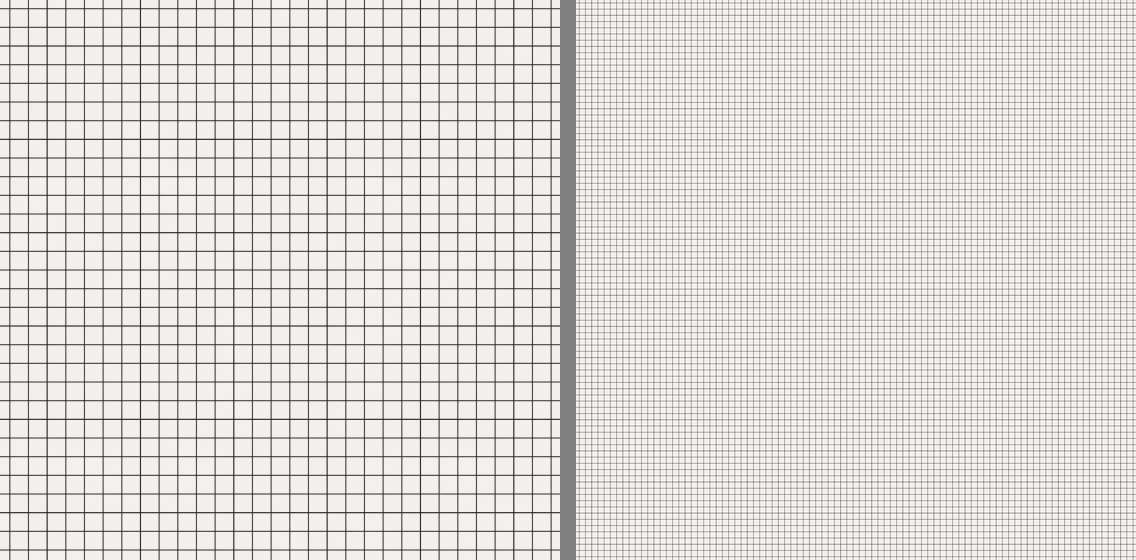
Left, the tile; right, the same tile 3 across and 3 down.
Reproduce this pattern procedurally as a WebGL 1 fragment shader.

```glsl
precision highp float;

uniform vec2 u_resolution;

float hash(vec2 p) {
  vec3 q = fract(vec3(p.xyx) * 0.1031);
  q += dot(q, q.yzx + 33.33);
  return fract((q.x + q.y) * q.z);
}

// Value noise that wraps after a whole number of cells
float tileNoise(vec2 uv, float cells) {
  vec2 p = uv * cells;
  vec2 i = floor(p);
  vec2 f = fract(p);
  f = f * f * (3.0 - 2.0 * f);
  vec2 a = mod(i, cells);
  vec2 b = mod(i + 1.0, cells);
  return mix(mix(hash(a), hash(vec2(b.x, a.y)), f.x),
             mix(hash(vec2(a.x, b.y)), hash(b), f.x), f.y);
}

// Box-filtered coverage of one rule per cell, every fifth a little stronger
float ruleCoverage(float position, float pixel) {
  float halfWidth = 0.026;
  float blur = 1.2 * pixel;
  float offset = abs(fract(position) - 0.5);
  float coverage = clamp((halfWidth + 0.5 * blur - offset) / blur,
                         0.0, min(1.0, 2.0 * halfWidth / blur));
  float accent = 1.0 - step(0.5, abs(mod(floor(position), 5.0) - 2.0));
  return min(1.0, coverage * mix(0.97, 1.14, accent));
}

void main() {
  vec2 uv = gl_FragCoord.xy / u_resolution;
  vec2 pixel = 30.0 / u_resolution;
  vec2 grid = uv * 30.0 - vec2(0.025, 0.035);

  // Paper with faint mottling and grain
  vec3 paper = vec3(0.947, 0.943, 0.937);
  paper += 0.006 * (tileNoise(uv, 12.0) - 0.5);
  paper += 0.008 * (tileNoise(uv, 200.0) - 0.5);

  // Thin rules, slightly uneven in ink
  float vertical = ruleCoverage(grid.x, pixel.x);
  float horizontal = ruleCoverage(grid.y, pixel.y);
  float ink = 1.0 - (1.0 - vertical) * (1.0 - horizontal);
  ink *= 0.97 + 0.06 * (tileNoise(uv, 90.0) - 0.5);

  gl_FragColor = vec4(mix(paper, vec3(0.11, 0.105, 0.10), ink), 1.0);
}
```
